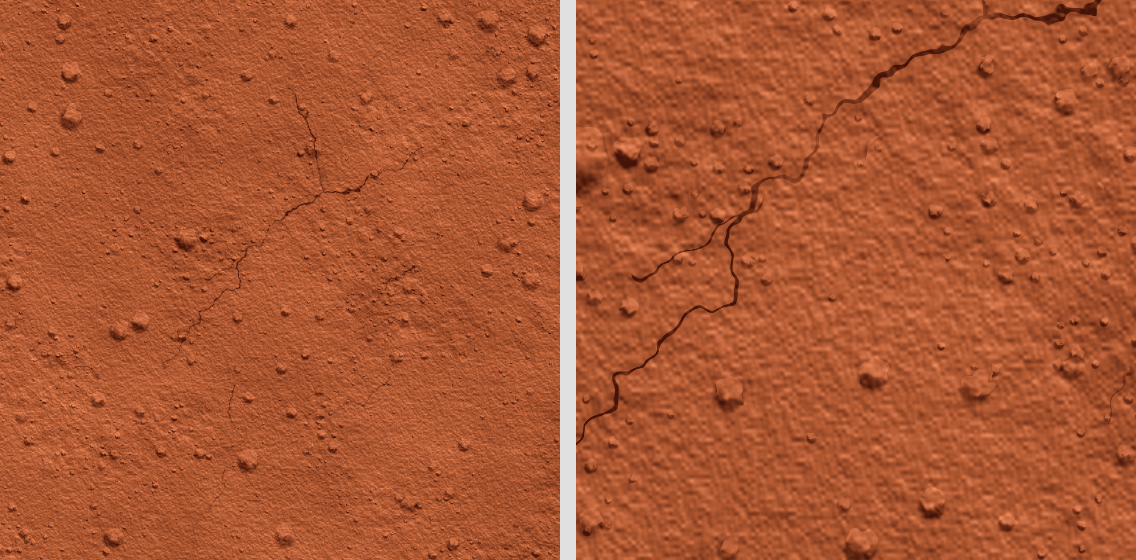
Left: the whole. Right: its middle third, enlarged.
Write a WebGL 2 fragment shader that draws this texture.

```glsl
#version 300 es
precision highp float;
// Dry red soil: grainy ground lit from above, scattered stones and crumbs, thin cracks.
// Every part adds to one signed tone (0 = plain soil), which is turned into colour
// at the end. Relief comes from a height difference taken towards the light.

uniform vec2 u_resolution;
out vec4 fragColor;

const vec3 SOIL = vec3(0.69, 0.345, 0.193);
const vec3 DARK_SLOPE = vec3(1.1, 0.7, 0.43);     // colour change per unit of tone
const vec3 LIGHT_SLOPE = vec3(1.0, 0.82, 0.72);
const vec2 LIGHT = vec2(0.32, 0.947);             // direction towards the light
const float RELIEF = 1.3;
const float LIGHT_REACH = 0.0022;
const float PATCH_SCALE = 9.0;
const float STONE_DARK = -0.27;
const float STONE_LIGHT = 0.1;
const float SHADOW_DEPTH = 0.3;
const vec2 FORK = vec2(0.58, 0.66);               // where the main crack splits
const float CRACK_WIDTH = 0.0017;
const float CRACK_STEP = 0.03;
const float CRACK_CURL = 0.06;
const float CRACK_DEPTH = 0.36;
const int HAIRLINES = 6;

vec3 hash3(vec2 cell, float seed) {
    uvec3 v = uvec3(ivec3(ivec2(cell), int(seed)));
    v = v * 1664525u + 1013904223u;
    v.x += v.y * v.z; v.y += v.z * v.x; v.z += v.x * v.y;
    v ^= v >> 16u;
    v.x += v.y * v.z; v.y += v.z * v.x; v.z += v.x * v.y;
    return vec3(v >> 16u) / 65536.0;
}

vec2 noise2(vec2 p, float seed) {
    vec2 i = floor(p), f = p - i;
    f = f * f * (3.0 - 2.0 * f);
    vec2 low = mix(hash3(i, seed).xy, hash3(i + vec2(1, 0), seed).xy, f.x);
    vec2 high = mix(hash3(i + vec2(0, 1), seed).xy, hash3(i + vec2(1, 1), seed).xy, f.x);
    return mix(low, high, f.y);
}

// 0 on smooth ground, 1 on crumbly ground
float roughness(vec2 p) {
    float n = 0.6 * noise2(p * PATCH_SCALE, 3.0).x + 0.4 * noise2(p * PATCH_SCALE * 2.7, 4.0).x;
    return smoothstep(0.35, 0.72, n);
}

float groundHeight(vec2 p, float rough) {
    float height = 0.0, amplitude = 0.33, frequency = 24.0;
    for (int i = 0; i < 5; i++) {
        float gain = i < 3 ? mix(0.5, 1.5, rough) : 1.0;
        height += gain * amplitude * noise2(p * frequency, 10.0 + float(i)).x;
        amplitude *= 0.78;
        frequency *= 2.03;
    }
    return height;
}

// One layer of stones, at most one per grid cell, each with a cast shadow
float addStones(float tone, vec2 p, float grid, float chance, float smallest, float largest) {
    float grain = tone;
    for (int k = 0; k < 9; k++) {
        vec2 cell = floor(p * grid) + vec2(k % 3 - 1, k / 3 - 1);
        vec3 place = hash3(cell, grid);
        if (place.x > chance) continue;
        vec3 kind = hash3(cell, grid + 100.0);
        float size = mix(smallest, largest, kind.x * kind.x * kind.x);
        vec2 local = (p - (cell + 0.2 + 0.6 * place.yz) / grid) / size;
        if (dot(local, local) > 5.0) continue;

        float shadow = 1.0 - smoothstep(0.65, 1.25, length(local + 0.4 * LIGHT));
        tone -= SHADOW_DEPTH * shadow * mix(0.6, 1.0, kind.z);

        float c = cos(kind.y * 6.283), s = sin(kind.y * 6.283);
        vec2 q = mat2(c, -s, s, c) * local;
        q.y /= mix(0.7, 1.0, kind.z);
        q += 0.6 * (noise2(q * 1.7 + 20.0 + 50.0 * place.yz, 5.0) - 0.5);
        float edge = 0.8 / (u_resolution.y * size);
        float body = 1.0 - smoothstep(1.0 - edge, 1.0 + edge, length(q));
        float facing = dot(local, LIGHT) + 0.8 * (noise2(q * 2.3 + 40.0, 6.0).x - 0.5);
        float shade = mix(STONE_DARK, STONE_LIGHT, smoothstep(-0.9, 0.1, facing));
        tone = mix(tone, shade * mix(0.7, 1.1, kind.z) + 0.85 * grain, body);
    }
    return tone;
}

// Darkness of one crack that wanders from start and thins towards its end
float crack(vec2 p, vec2 start, float heading, float span, float width, float seed) {
    float cover = 0.0, edge = 0.7 / u_resolution.y;
    for (int k = 0; k < 16; k++) {
        float along = float(k) * CRACK_STEP;
        if (along > span) break;
        float angle = heading + CRACK_CURL * float(k) + 1.2 * (hash3(vec2(k, 7), seed).x - 0.5);
        vec2 stride = CRACK_STEP * vec2(cos(angle), sin(angle));
        vec2 offset = p - start;
        float t = clamp(dot(offset, stride) / dot(stride, stride), 0.0, 1.0);
        float d = length(offset - t * stride);
        float w = width * (1.0 - 0.65 * (along + t * CRACK_STEP) / (span + CRACK_STEP));
        float core = (1.0 - smoothstep(w - edge, w + edge, d)) * min(1.0, w / edge);
        cover = max(cover, 0.85 * core + 0.15 * exp(-d / 0.003));
        start += stride;
    }
    return cover;
}

float allCracks(vec2 p) {
    vec2 bent = p + 0.016 * (noise2(p * 45.0, 7.0) - 0.5) + 0.007 * (noise2(p * 140.0, 8.0) - 0.5);
    float cover = 0.0;
    for (int i = 0; i < 3; i++) {
        float arm = float(i);
        float span = 0.2 + 0.12 * arm * (arm - 1.0);
        cover = max(cover, crack(bent, FORK, 0.35 + 1.6 * arm, span, CRACK_WIDTH, 30.0 + arm));
    }
    for (int i = 0; i < HAIRLINES; i++) {
        vec3 h = hash3(vec2(i, 2), 40.0);
        float span = 0.06 + 0.1 * h.z;
        cover = max(cover, 0.8 * crack(bent, 0.1 + 0.8 * h.xy, 6.283 * h.z, span, 0.7 * CRACK_WIDTH, 50.0 + float(i)));
    }
    return cover * mix(0.5, 1.0, smoothstep(0.25, 0.55, noise2(p * 16.0, 9.0).x));
}

void main() {
    vec2 p = gl_FragCoord.xy / u_resolution.y;
    float rough = roughness(p);

    // Lit ground with broad, faint changes of tone
    float tone = RELIEF * (groundHeight(p, rough) - groundHeight(p + LIGHT * LIGHT_REACH, rough));
    tone += 0.06 * (noise2(p * 4.0, 1.0).x - 0.5) + 0.05 * (noise2(p * 15.0, 2.0).x - 0.5);
    tone -= 0.012 * rough;

    // Cracks, then crumbs and stones from small to large
    tone -= CRACK_DEPTH * allCracks(p);
    tone = addStones(tone, p, 75.0, 0.04 + 0.26 * rough, 0.0022, 0.0048);
    tone = addStones(tone, p, 34.0, 0.06 + 0.18 * rough, 0.0042, 0.0085);
    tone = addStones(tone, p, 13.0, 0.38, 0.0085, 0.02);

    vec3 slope = tone < 0.0 ? DARK_SLOPE : LIGHT_SLOPE;
    fragColor = vec4(clamp(SOIL + max(tone, -0.38) * slope, 0.0, 1.0), 1.0);
}
```
